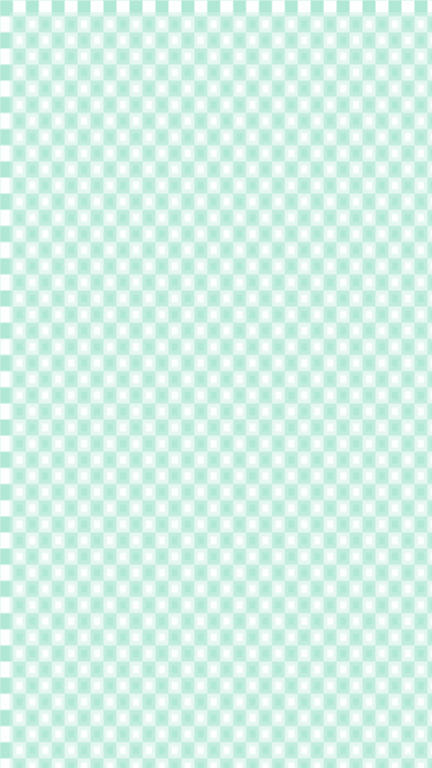
Write a Shadertoy shader that draws this pattern.

```glsl
// A soft mint gingham: a checkerboard of pale and green cells, each with a
// stronger core. Square waves on both axes are multiplied for the checker,
// and a rounded box distance gives the cores. Two borders stay solid.

const vec2  CELLS       = vec2(33.36, 47.6); // cells across and down
const float CORE_HALF   = 0.23;              // core half size, in cells
const float CORE_ROUND  = 0.08;              // core corner radius, in cells
const float CORE_SOFT   = 0.09;              // core edge softness, in cells
const float CELL_SOFT   = 0.07;              // cell edge softness, in cells
const float BORDER_SIZE = 0.74;              // solid top and left border, in cells

const vec3 PALE_RIM   = vec3(0.90, 0.97, 0.95);
const vec3 PALE_CORE  = vec3(0.99, 1.00, 0.995);
const vec3 GREEN_RIM  = vec3(0.76, 0.93, 0.87);
const vec3 GREEN_CORE = vec3(0.69, 0.907, 0.835);

// Soft-edged square wave: +1 in even cells, -1 in odd cells
vec2 squareWave(vec2 p, vec2 soft) {
    vec2 edgeDistance = 0.5 - abs(fract(p) - 0.5);
    vec2 parity = 1.0 - 2.0 * mod(floor(p), 2.0);
    return parity * smoothstep(vec2(0.0), soft, edgeDistance);
}

// Signed distance to a rounded square around the origin
float roundedSquare(vec2 p, float halfSize, float radius) {
    vec2 q = abs(p) - halfSize + radius;
    return length(max(q, 0.0)) + min(max(q.x, q.y), 0.0) - radius;
}

void mainImage(out vec4 fragColor, in vec2 fragCoord) {
    // Cell coordinates, counted from the upper left
    vec2 uv = fragCoord / iResolution.xy;
    vec2 p = vec2(uv.x, 1.0 - uv.y) * CELLS;
    vec2 pixel = CELLS / iResolution.xy;

    // Checker: 1 in green cells, 0 in pale cells
    vec2 wave = squareWave(p, max(vec2(CELL_SOFT), 0.5 * pixel));
    float green = 0.5 + 0.5 * wave.x * wave.y;

    // Stronger core in each cell
    float coreDistance = roundedSquare(fract(p) - 0.5, CORE_HALF, CORE_ROUND);
    float coreSoft = max(CORE_SOFT, 0.5 * max(pixel.x, pixel.y));
    float core = 1.0 - smoothstep(-coreSoft, coreSoft, coreDistance);

    // Solid strips along the top and left
    vec2 strip = 1.0 - smoothstep(BORDER_SIZE - 0.5 * pixel,
                                  BORDER_SIZE + 0.5 * pixel, p);
    core = max(core, max(strip.x, strip.y));

    vec3 pale = mix(PALE_RIM, PALE_CORE, core);
    vec3 mint = mix(GREEN_RIM, GREEN_CORE, core);
    fragColor = vec4(mix(pale, mint, green), 1.0);
}
```
